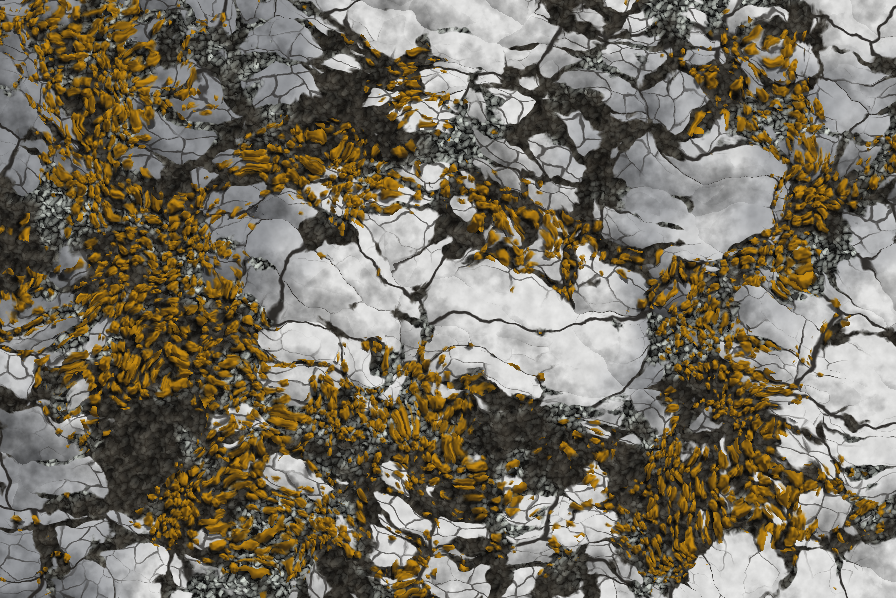
Reproduce this texture procedurally as a WebGL 1 fragment shader.

```glsl
precision highp float;
// Sunlit pale rock, split by dark cracks and overgrown with grey and orange lichen.
uniform vec2 u_resolution;

vec2 hash2(vec2 c) {
  vec3 q = fract(c.xyx * vec3(0.1031, 0.1030, 0.0973));
  q += dot(q, q.yzx + 33.33);
  return fract((q.xx + q.yz) * q.zy);
}

float valueNoise(vec2 p) {
  vec2 i = floor(p), f = fract(p);
  f = f * f * (3.0 - 2.0 * f);
  return mix(mix(hash2(i).x, hash2(i + vec2(1, 0)).x, f.x),
             mix(hash2(i + vec2(0, 1)).x, hash2(i + 1.0).x, f.x), f.y);
}

float layers(vec2 p) {
  float sum = 0.0, amp = 0.516;
  for (int i = 0; i < 5; i++) {
    sum += amp * valueNoise(p);
    p = mat2(1.6, 1.2, -1.2, 1.6) * p + 7.3;
    amp *= 0.5;
  }
  return sum;
}

// Cellular noise: xy = offset from the nearest seed, z = gap to the border, w = cell id
vec4 cells(vec2 p) {
  vec2 base = floor(p), nearest = vec2(0.0), id = vec2(0.0);
  float d1 = 9.0, d2 = 9.0;
  for (int y = -1; y <= 1; y++) {
    for (int x = -1; x <= 1; x++) {
      vec2 c = base + vec2(x, y);
      vec2 r = p - c - 0.1 - 0.8 * hash2(c + 50.0);
      float d = length(r);
      if (d < d1) { d2 = d1; d1 = d; nearest = r; id = c; }
      else d2 = min(d2, d);
    }
  }
  return vec4(nearest, d2 - d1, hash2(id + 91.0).x);
}

// Soft streak between two points
float band(vec2 p, vec2 a, vec2 b, float width) {
  vec2 ab = b - a;
  float d = length(p - a - ab * clamp(dot(p - a, ab) / dot(ab, ab), 0.0, 1.0)) / width;
  return exp(-d * d);
}

float crackLine(float gap, float width) {
  return 1.0 - smoothstep(width * 0.3, width, gap);
}

// Lit round lichen cushions: rgb = colour, a = coverage
vec4 cushions(vec2 p, float scale, float amount) {
  vec4 c = cells(p * scale);
  float radius = 0.28 + 0.25 * fract(c.w * 17.0);
  float ragged = 0.22 * (valueNoise(p * scale * 4.0) - 0.5);
  float soft = 0.05 + scale / u_resolution.y;
  float disc = 1.0 - smoothstep(radius - soft, radius + soft, length(c.xy) + ragged);
  float light = 0.5 + dot(c.xy, vec2(0.5, 0.9)) + 0.9 * (valueNoise(p * scale * 5.0 + 9.0) - 0.5);
  vec3 tint = mix(vec3(0.25, 0.18, 0.07), vec3(0.76, 0.54, 0.08), clamp(light, 0.0, 1.0));
  return vec4(tint, disc * step(c.w, amount));
}

void main() {
  vec2 p = gl_FragCoord.xy / u_resolution.y;

  // Bent coordinates, with strata dipping gently to the right
  vec2 q = p + 0.16 * (vec2(layers(p * 4.0), layers(p * 4.0 + 17.0)) - 0.5);
  q += 0.025 * (vec2(layers(p * 22.0 + 3.0), layers(p * 22.0 + 29.0)) - 0.5);
  vec2 strata = mat2(0.95, 0.3, -0.3, 0.95) * q;
  strata = vec2(q.x * 0.95 - q.y * 0.3, q.x * 0.3 + q.y * 0.95);

  // Where growth gathers
  float streaks = band(q, vec2(0.08, 1.0), vec2(0.27, 0.55), 0.13);
  streaks = max(streaks, band(q, vec2(0.27, 0.55), vec2(0.42, 0.08), 0.14));
  streaks = max(streaks, band(q, vec2(0.45, 0.3), vec2(1.08, 0.22), 0.11));
  streaks = max(streaks, band(q, vec2(1.5, 0.74), vec2(1.18, 0.48), 0.06));
  streaks = max(streaks, band(q, vec2(1.18, 0.48), vec2(1.05, 0.08), 0.09));
  streaks = max(streaks, 0.8 * band(q, vec2(0.5, 0.7), vec2(1.18, 0.52), 0.08));
  streaks = max(streaks, 0.7 * band(q, vec2(1.3, 1.0), vec2(1.34, 0.65), 0.05));
  float growth = 0.13 + 0.62 * streaks + 1.6 * (layers(p * 5.0 + 60.0) - 0.5);

  // Tilted rock facets at three sizes
  vec4 slab = cells(strata * vec2(3.6, 5.5));
  vec4 block = cells(strata * vec2(8.0, 14.0) + 20.0);
  vec4 chip = cells(strata * vec2(22.0, 34.0) + 40.0);
  float relief = layers(q * 9.0) - layers(q * 9.0 + vec2(0.2, 0.3));
  float grit = layers(p * 70.0) - 0.5;
  float gloom = smoothstep(0.42, 0.66, layers(p * 2.6 + 5.0) + 0.16 * (1.0 - smoothstep(0.0, 0.35, p.x)));
  float tone = 0.82 + 0.16 * (slab.w - 0.5) + 0.14 * (block.w - 0.5) + 0.07 * (chip.w - 0.5);
  tone += dot(slab.xy, vec2(0.06, 0.14)) + dot(block.xy, vec2(0.08, 0.16));
  tone += 0.75 * relief + 0.3 * grit;
  tone = min(tone, 0.86 + 0.15 * grit) * (1.0 - 0.34 * gloom);
  vec3 color = tone * mix(vec3(1.0, 1.0, 0.995), vec3(0.98, 0.995, 1.02), gloom);

  // Cracks, wider where growth is dense
  float wet = clamp(growth, 0.0, 1.0);
  float crack = crackLine(slab.z, 0.025 + 0.09 * wet);
  crack = max(crack, crackLine(block.z, 0.02 + 0.16 * wet) * smoothstep(0.1, 0.4, growth + 0.3 * block.w));
  crack = max(crack, 0.75 * crackLine(chip.z, 0.07 + 0.1 * wet) * smoothstep(0.2, 0.55, growth + 0.25 * chip.w));
  color = mix(color, vec3(0.13, 0.12, 0.11), 0.9 * crack);

  // Curled grey lichen and dark hollows
  float seam = 1.0 - smoothstep(0.0, 0.35, min(block.z, slab.z * 1.3));
  float rough = growth + 0.5 * seam - 0.18 + 1.3 * (layers(q * 22.0 + 8.0) - 0.5);
  float cover = smoothstep(0.4, 0.53, rough);
  vec4 curl = cells(p * 105.0 + 2.0 * grit);
  float grey = (0.2 + 0.52 * curl.w) * (1.0 - 0.75 * smoothstep(0.2, 0.65, length(curl.xy)));
  grey += 0.25 * dot(curl.xy, vec2(0.5, 0.8)) + 0.35 * grit + 0.05;
  float hollow = smoothstep(0.4, 0.62, layers(p * 9.0 + 31.0) + 0.1 * seam);
  vec3 lichen = max(grey, 0.06) * vec3(0.98, 1.01, 0.97);
  lichen = mix(lichen, vec3(0.15, 0.135, 0.115) * (1.0 + 1.8 * grit), 0.8 * hollow);
  color = mix(color, lichen, cover);

  // Orange cushions along seams, each with a cast shadow
  float patchy = smoothstep(0.4, 0.62, layers(p * 7.0 + 77.0) + 0.12 * streaks);
  float amount = 0.75 * patchy * smoothstep(0.28, 0.6, growth + 0.3 * seam);
  vec2 shade = vec2(0.003, 0.006);
  color *= 1.0 - 0.6 * cushions(q + shade, 52.0, amount).a;
  vec4 small = cushions(q + 5.0, 85.0, 0.6 * amount);
  vec4 large = cushions(q, 52.0, amount);
  color = mix(color, small.rgb, small.a);
  color = mix(color, large.rgb, large.a);

  gl_FragColor = vec4(clamp(color, 0.0, 1.0), 1.0);
}
```
